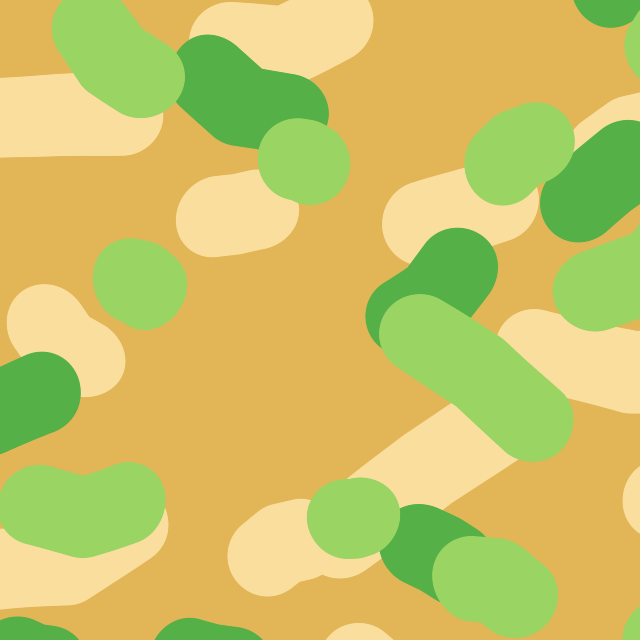
Write a Shadertoy shader that draws this pattern.

```glsl
const vec3 GROUND = vec3(0.886, 0.710, 0.340);
const vec3 CREAM  = vec3(0.980, 0.870, 0.620);
const vec3 DARK   = vec3(0.330, 0.690, 0.280);
const vec3 LIGHT  = vec3(0.605, 0.830, 0.390);

const int CREAM_COUNT = 13;
const int DARK_COUNT  = 8;
const int LIGHT_COUNT = 13;

// Shortest and longest spine of the blobs in each layer
const vec2 CREAM_SPAN = vec2(0.06, 0.36);
const vec2 DARK_SPAN  = vec2(0.05, 0.14);
const vec2 LIGHT_SPAN = vec2(0.02, 0.27);

const float RADIUS    = 0.064;  // half thickness of every blob
const float MARGIN    = 0.10;   // scatter reaches this far past the canvas
const float JITTER    = 0.09;   // random shift of each blob
const float MAX_TILT  = 0.85;   // radians away from horizontal
const float MAX_BEND  = 0.16;   // sideways kink, relative to spine length
const float WARP_SIZE = 0.011;
const float WARP_FREQ = 4.5;

const float TAU = 6.2831853;
const float GOLDEN = 0.618034;
const vec2 SPREAD = vec2(0.75488, 0.56984);  // low-discrepancy step

// Integer hash: two values in 0..1
vec2 hash2(ivec2 cell) {
    uvec2 v = uvec2(cell) * 1664525u + 1013904223u;
    v.x += v.y * 1664525u;
    v.y += v.x * 1664525u;
    v ^= v >> 16u;
    v.x += v.y * 1664525u;
    v.y += v.x * 1664525u;
    v ^= v >> 16u;
    return vec2(v & 65535u) / 65535.0;
}

float cornerSlope(ivec2 cell, vec2 offset) {
    float angle = TAU * hash2(cell).x;
    return dot(vec2(cos(angle), sin(angle)), offset);
}

float gradientNoise(vec2 p) {
    ivec2 cell = ivec2(floor(p));
    vec2 f = fract(p);
    vec2 w = f * f * f * (f * (f * 6.0 - 15.0) + 10.0);
    float a = cornerSlope(cell, f);
    float b = cornerSlope(cell + ivec2(1, 0), f - vec2(1, 0));
    float c = cornerSlope(cell + ivec2(0, 1), f - vec2(0, 1));
    float d = cornerSlope(cell + ivec2(1, 1), f - vec2(1, 1));
    return mix(mix(a, b, w.x), mix(c, d, w.x), w.y);
}

float segmentDistance(vec2 p, vec2 a, vec2 b) {
    vec2 pa = p - a, ba = b - a;
    float t = clamp(dot(pa, ba) / dot(ba, ba), 0.0, 1.0);
    return length(pa - ba * t);
}

// Thick stroke with round ends and one kink in the middle
float blobDistance(vec2 p, float span, float tilt, float bend) {
    vec2 along = vec2(cos(tilt), sin(tilt));
    vec2 knee = vec2(-along.y, along.x) * bend * span;
    vec2 tip = 0.5 * span * along;
    return min(segmentDistance(p, -tip, knee),
               segmentDistance(p, knee, tip)) - RADIUS;
}

// Nearest blob of one scattered layer
float layerDistance(vec2 p, int count, vec2 spanRange, int seed) {
    vec2 warpAt = p * WARP_FREQ + float(seed) * 7.3;
    p += WARP_SIZE * vec2(gradientNoise(warpAt), gradientNoise(warpAt + 31.7));

    vec2 start = hash2(ivec2(seed, 97));
    float nearest = 1e3;
    for (int i = 0; i < count; i++) {
        vec2 shift = hash2(ivec2(i, seed)) - 0.5;
        vec2 pose = hash2(ivec2(i + 50, seed)) * 2.0 - 1.0;
        vec2 center = fract(start + float(i) * SPREAD);
        center = mix(vec2(-MARGIN), vec2(1.0 + MARGIN), center) + JITTER * shift;

        float size = fract(start.x + float(i) * GOLDEN);
        float span = mix(spanRange.x, spanRange.y, size * size);
        float d = blobDistance(p - center, span, pose.x * MAX_TILT, pose.y * MAX_BEND);
        nearest = min(nearest, d);
    }
    return nearest;
}

void mainImage(out vec4 fragColor, in vec2 fragCoord) {
    vec2 p = fragCoord / iResolution.y;
    float edge = 0.6 / iResolution.y;

    float cream = layerDistance(p, CREAM_COUNT, CREAM_SPAN, 3);
    float dark  = layerDistance(p, DARK_COUNT, DARK_SPAN, 11);
    float light = layerDistance(p, LIGHT_COUNT, LIGHT_SPAN, 23);

    // Flat layers, painted back to front
    vec3 color = mix(CREAM, GROUND, smoothstep(-edge, edge, cream));
    color = mix(DARK, color, smoothstep(-edge, edge, dark));
    color = mix(LIGHT, color, smoothstep(-edge, edge, light));
    fragColor = vec4(color, 1.0);
}
```
